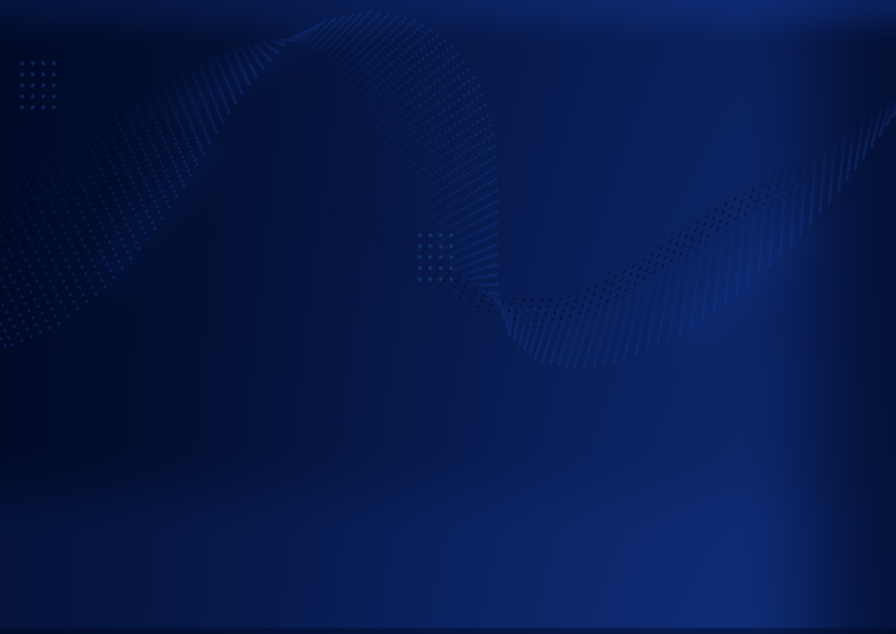
This background is drawn by a Shadertoy shader. Its source:

```glsl
#define NIGHT vec3(0.0, 0.03, 0.13)
#define ROYAL vec3(0.055, 0.17, 0.46)
#define DOT_BLUE vec3(0.08, 0.24, 0.60)
#define DOT_DARK vec3(0.0, 0.03, 0.14)
#define DOT_TEAL vec3(0.12, 0.35, 0.60)
#define DOT_RADIUS 0.0025
#define SECTIONS 30
#define RIBS 5
#define STRANDS 18.0

const float PI = 3.14159;

float disc(float dist, float radius, float px) {
    return 1.0 - smoothstep(radius - px, radius + px, dist);
}

// Soft light around a line segment
float glow(vec2 p, vec2 a, vec2 b, float width) {
    vec2 ab = b - a;
    float h = clamp(dot(p - a, ab) / dot(ab, ab), 0.0, 1.0);
    float d = length(p - a - ab * h) / width;
    return exp(-d * d);
}

// Both edges of the twisting ribbon: outer in xy, inner in zw, y down from the top
vec4 ribbonEdges(float u, float aspect) {
    float wave = cos(PI * u / 6.0);
    float lead = exp(-0.5 * u);
    float outerX = 0.06 * u - 0.065 * wave + 0.028 * cos(PI * (u - 2.0) / 3.0);
    outerX += 0.05 * lead + 0.03 * smoothstep(13.0, 16.0, u);
    float outerY = 0.3 + 0.28 * wave - 0.03 * lead;
    float innerX = 0.065 * u - 0.07 + 0.06 * cos(PI * (u - 4.7) / 6.0);
    float innerY = 0.28 + 0.21 * cos(PI * (u - 11.3) / 6.2) - 0.1 * lead;
    return vec4(outerX * aspect, outerY, innerX * aspect, innerY);
}

// Dots along straight ribs; only sections near the point are searched
float ribbonDots(vec2 p, float aspect, float px) {
    if (p.y > 0.62) return 0.0;
    float ink = 0.0;
    float stride = 18.0 / float(SECTIONS);
    vec4 start = ribbonEdges(-1.2, aspect);
    for (int i = 1; i <= SECTIONS; i++) {
        vec4 end = ribbonEdges(float(i) * stride - 1.2, aspect);
        vec2 low = min(min(start.xy, start.zw), min(end.xy, end.zw)) - 0.005;
        vec2 high = max(max(start.xy, start.zw), max(end.xy, end.zw)) + 0.005;
        if (all(greaterThan(p, low)) && all(lessThan(p, high))) {
            for (int j = 0; j < RIBS; j++) {
                vec4 edges = mix(start, end, float(j) / float(RIBS));
                vec2 rib = edges.zw - edges.xy;
                vec2 q = p - edges.xy;
                float h = clamp(dot(q, rib) / max(dot(rib, rib), 1e-5), 0.0, 1.0);
                float strand = floor(h * STRANDS + 0.5) / STRANDS;
                float dotInk = disc(length(q - rib * strand), DOT_RADIUS, px);
                ink = max(ink, dotInk * mix(0.32, 0.10, strand));
            }
        }
        start = end;
    }
    return ink;
}

// Band of dark dots following a bell-shaped path
float shadowDots(vec2 p, vec2 uv, float px) {
    float bell = (uv.x - 0.6) / 0.21;
    float offset = uv.y - 0.25 - 0.24 * exp(-bell * bell);
    vec2 cell = vec2(0.0145, 0.0105);
    vec2 q = vec2(p.x + 0.4 * offset, offset);
    float d = length((fract(q / cell) - 0.5) * cell);
    float band = 1.0 - smoothstep(0.012, 0.036, abs(offset));
    float ends = smoothstep(0.25, 0.6, uv.x) * (1.0 - smoothstep(0.8, 1.0, uv.x));
    return disc(d, 0.0021, px) * band * ends;
}

// Block of four by five dots
float dotGrid(vec2 p, vec2 corner, float px) {
    vec2 pitch = vec2(0.0166, 0.0173);
    vec2 id = clamp(floor((p - corner) / pitch + 0.5), vec2(0.0), vec2(3.0, 4.0));
    return disc(length(p - corner - id * pitch), 0.0031, px);
}

void mainImage(out vec4 fragColor, in vec2 fragCoord) {
    vec2 uv = fragCoord / iResolution.xy;
    uv.y = 1.0 - uv.y;
    float aspect = iResolution.x / iResolution.y;
    vec2 p = vec2(uv.x * aspect, uv.y);
    float px = 0.75 / iResolution.y;

    // Backdrop: dark left, bright right, light strips above and below
    float top = 1.0 - smoothstep(0.0, 0.075, uv.y);
    float light = 0.05 + 0.9 * smoothstep(-0.13, 0.97, uv.x) * (0.75 + 0.25 * uv.y);
    light += 0.24 * smoothstep(0.70, 0.85, uv.y) * (1.0 - 0.75 * uv.x);
    light *= 1.0 - mix(0.66, 0.4, top) * smoothstep(0.82, 1.0, uv.x);
    light += 0.25 * top;

    // Glows beside the ribbon
    light += 0.10 * glow(p, vec2(0.18, 0.42), vec2(0.32, 0.24), 0.04);
    light += 0.11 * glow(p, vec2(0.30, 0.17), vec2(0.48, 0.06), 0.028);
    light += 0.10 * glow(p, vec2(1.10, 0.51), vec2(1.25, 0.38), 0.045);
    light *= 1.0 - 0.5 * smoothstep(0.988, 0.994, uv.y);
    vec3 color = mix(NIGHT, ROYAL, light);

    // Dot layers
    color = mix(color, DOT_DARK, 0.6 * shadowDots(p, uv, px));
    color = mix(color, DOT_BLUE, ribbonDots(p, aspect, px));
    color = mix(color, DOT_BLUE, 0.45 * dotGrid(p, vec2(0.035, 0.10), px));
    color = mix(color, DOT_TEAL, 0.36 * dotGrid(p, vec2(0.662, 0.371), px));
    fragColor = vec4(color, 1.0);
}
```
